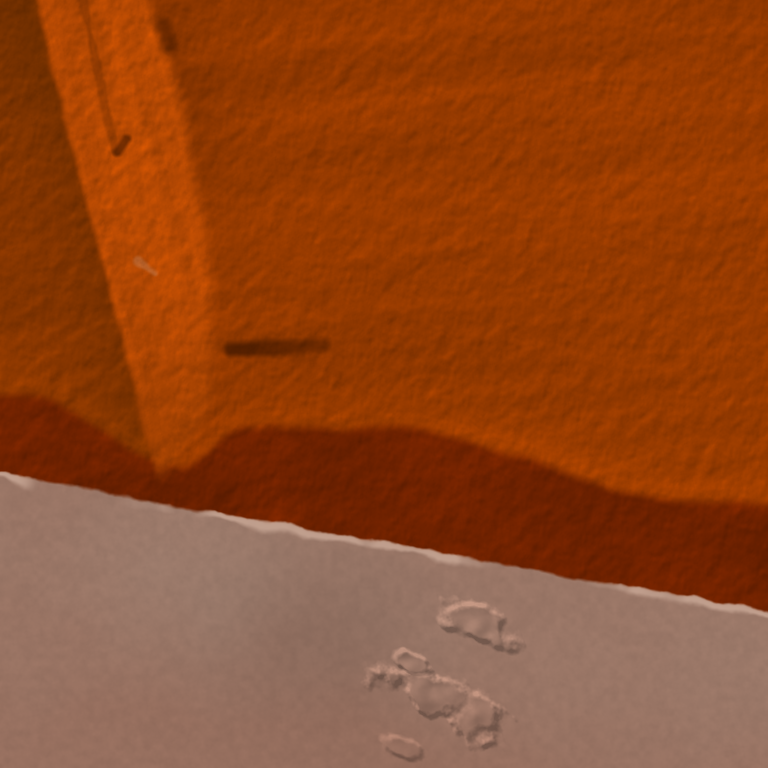
This texture is drawn by a three.js fragment shader. Its source:

```glsl
varying vec2 vUv;

const vec3 PANEL = vec3(0.580, 0.225, 0.0);
const vec3 PANEL_SHADE = vec3(0.430, 0.180, 0.0);
const vec3 BEAM = vec3(0.685, 0.275, 0.010);
const vec3 BAND = vec3(0.430, 0.130, 0.0);
const vec3 WALL = vec3(0.612, 0.482, 0.420);
const vec3 WALL_WARM = vec3(0.590, 0.435, 0.370);
const vec3 CHALK = vec3(0.780, 0.650, 0.580);
const vec3 STAIN = vec3(0.260, 0.095, 0.0);
const float WALL_LEFT = 0.383;
const float WALL_SLOPE = 0.180;
const float BRUSH_RELIEF = 0.125;
const float PLASTER_RELIEF = 0.045;

float hash(vec2 p) {
  vec3 q = fract(vec3(p.xyx) * 0.1031);
  q += dot(q, q.yzx + 33.33);
  return fract((q.x + q.y) * q.z);
}

float noise(vec2 p) {
  vec2 i = floor(p), f = fract(p);
  f = f * f * (3.0 - 2.0 * f);
  return mix(mix(hash(i), hash(i + vec2(1.0, 0.0)), f.x),
             mix(hash(i + vec2(0.0, 1.0)), hash(i + 1.0), f.x), f.y);
}

float fbm(vec2 p) {
  float sum = 0.0, amp = 0.5;
  for (int i = 0; i < 4; i++) {
    sum += amp * noise(p);
    p = mat2(1.6, 1.2, -1.2, 1.6) * p + 7.3;
    amp *= 0.5;
  }
  return sum;
}

float segment(vec2 p, vec2 a, vec2 b) {
  vec2 d = b - a;
  return length(p - a - d * clamp(dot(p - a, d) / dot(d, d), 0.0, 1.0));
}

// Slanted brush ripples
float brush(vec2 p) {
  return fbm(vec2(p.x * 62.0 - p.y * 24.0, p.y * 52.0 + p.x * 10.0));
}

// Ragged raised flake, tilted down to the right
float flake(vec2 p, vec2 center, vec2 size) {
  vec2 q = p - center;
  q.y += 0.35 * q.x;
  float ragged = fbm(p * 38.0) - 0.47;
  return 1.0 - smoothstep(0.65, 1.15, length(q / size) + ragged * 1.5);
}

float flakes(vec2 p) {
  float h = flake(p, vec2(0.620, 0.192), vec2(0.050, 0.021));
  h = max(h, flake(p, vec2(0.533, 0.138), vec2(0.022, 0.013)));
  h = max(h, flake(p, vec2(0.568, 0.096), vec2(0.080, 0.024)));
  h = max(h, flake(p, vec2(0.612, 0.072), vec2(0.035, 0.030)));
  h = max(h, 0.5 * flake(p, vec2(0.520, 0.030), vec2(0.028, 0.015)));
  return h * (0.6 + 0.8 * noise(p * 55.0));
}

float bandTop(float x) {
  float left = 0.487 - 0.090 * smoothstep(0.03, 0.22, x);
  float right = 0.443 - 0.098 * smoothstep(0.50, 0.92, x)
              - 0.055 * (1.0 - smoothstep(0.23, 0.32, x));
  return mix(left, right, smoothstep(0.20, 0.25, x));
}

vec3 paintedWood(vec2 p) {
  float t = 1.0 - p.y;
  float wobble = 0.012 * (fbm(p * 24.0) - 0.47);
  float leftEdge = 0.046 + 0.255 * t + wobble;
  float rightEdge = 0.195 + 0.36 * t - 0.40 * t * t - 0.045 * smoothstep(0.52, 0.62, t) + wobble;

  // Panel with broad, nearly level strokes
  float strokes = fbm(vec2(p.x * 2.0, (p.y - 0.10 * p.x) * 22.0)) - 0.47;
  vec3 col = PANEL * (1.0 + 0.22 * strokes);
  float leftSide = 1.0 - smoothstep(-0.01, 0.01, p.x - leftEdge);
  float shade = 0.35 + 0.35 * smoothstep(0.7, 1.0, p.y) + 0.40 * exp(-abs(p.x - leftEdge) * 22.0);
  col = mix(col, PANEL_SHADE, leftSide * min(shade, 0.95));
  col *= 1.0 - 0.12 * (1.0 - leftSide) * exp(-abs(p.x - rightEdge) * 18.0) * smoothstep(0.6, 0.9, p.y);

  // Dark band above the wall, with a pale lip
  float depth = bandTop(p.x) + 0.014 * (fbm(p * 20.0) - 0.47) - p.y;
  col *= 1.0 + 0.10 * exp(-abs(depth + 0.018) * 55.0);
  vec3 band = BAND * (1.0 + 0.25 * (fbm(p * 14.0) - 0.47));
  col = mix(col, band, smoothstep(-0.009, 0.009, depth));

  // Leaning beam with streaks along its length
  float along = fbm(vec2((p.x - leftEdge) * 55.0, p.y * 5.0)) - 0.47;
  float beam = smoothstep(-0.006, 0.006, p.x - leftEdge)
             * (1.0 - smoothstep(-0.014, 0.014, p.x - rightEdge))
             * smoothstep(0.365, 0.405, p.y);
  vec3 beamCol = BEAM * (1.0 + 0.20 * along) * mix(0.88, 1.03, smoothstep(0.40, 0.62, p.y));
  col = mix(col, beamCol, beam);
  float scratch = segment(p, vec2(0.108, 1.0), vec2(0.150, 0.80)) + wobble;
  col *= 1.0 - 0.16 * (1.0 - smoothstep(0.001, 0.007, scratch));

  // Stains and nicks
  float smear = segment(p, vec2(0.300, 0.544), vec2(0.422, 0.551)) + wobble;
  float stain = (1.0 - smoothstep(0.003, 0.015, smear)) * mix(0.80, 0.48, smoothstep(0.29, 0.43, p.x));
  float nick = segment(p, vec2(0.153, 0.802), vec2(0.165, 0.819));
  stain = max(stain, 0.60 * (1.0 - smoothstep(0.002, 0.009, nick)));
  float knot = segment(p, vec2(0.212, 0.966), vec2(0.221, 0.940));
  stain = max(stain, 0.50 * (1.0 - smoothstep(0.002, 0.017, knot)));
  col = mix(col, STAIN, stain);
  float chip = segment(p, vec2(0.180, 0.660), vec2(0.202, 0.643)) + wobble;
  col = mix(col, CHALK, 0.25 * (1.0 - smoothstep(0.001, 0.007, chip)));

  float relief = brush(p) - brush(p + vec2(0.003, -0.005));
  return col * (1.0 + BRUSH_RELIEF * 3.0 * relief);
}

vec3 plaster(vec2 p) {
  float warmth = smoothstep(0.30, 0.0, p.y + 0.18 * p.x) + 0.9 * (fbm(p * 4.0) - 0.47);
  vec3 col = mix(WALL, WALL_WARM, clamp(warmth + 0.25, 0.0, 1.0));
  float smudge = length((p - vec2(0.42, 0.17)) / vec2(0.14, 0.11));
  col *= 1.0 - 0.08 * exp(-smudge * smudge);
  col *= 1.0 + PLASTER_RELIEF * 2.0 * (fbm(p * 110.0) - 0.47);
  float relief = flakes(p) - flakes(p + vec2(-0.004, 0.006));
  return col * (1.0 + clamp(relief * 0.42, -0.24, 0.28));
}

void main() {
  vec2 p = vUv;
  float edge = WALL_LEFT - WALL_SLOPE * p.x + 0.012 * (fbm(p * 32.0) - 0.47);
  float below = edge - p.y;
  vec3 col = mix(paintedWood(p), plaster(p), smoothstep(-0.003, 0.003, below));

  // Broken chalky rim where paint meets plaster
  float patches = smoothstep(0.32, 0.58, fbm(vec2(p.x * 13.0, 3.0)));
  patches = max(patches, smoothstep(0.34, 0.39, p.x) * (1.0 - smoothstep(0.46, 0.50, p.x)));
  float width = 0.005 + 0.008 * noise(vec2(p.x * 24.0, 8.0));
  float rim = smoothstep(-0.004, 0.001, below) * (1.0 - smoothstep(width * 0.5, width * 1.4, below));
  col = mix(col, CHALK, rim * patches * 0.85);
  gl_FragColor = vec4(clamp(col, 0.0, 1.0), 1.0);
}
```
